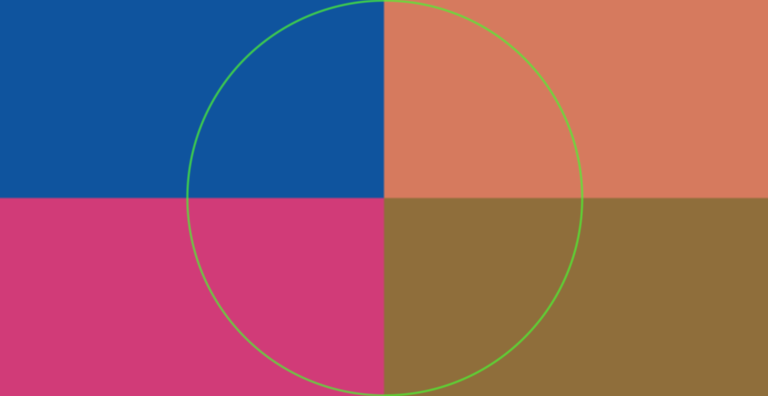
Write a Shadertoy shader that draws this background.

```glsl
// Four flat colour quadrants meeting at the centre of the canvas, with a
// thin, soft green ring that nearly touches the top and bottom edges.
// Quadrants are blended by smooth steps; the ring is a circle distance.

const vec3 BLUE   = vec3(0.06, 0.33, 0.62);   // upper left
const vec3 SALMON = vec3(0.84, 0.48, 0.37);   // upper right
const vec3 PINK   = vec3(0.82, 0.23, 0.47);   // lower left
const vec3 BROWN  = vec3(0.56, 0.43, 0.23);   // lower right
const vec3 GREEN  = vec3(0.30, 0.95, 0.20);   // ring

// Lengths are in canvas heights, measured from the canvas centre
const vec2  SPLIT         = vec2(0.0, 0.0);
const float SPLIT_SOFT    = 0.0038;   // half width of the quadrant blend
const vec2  RING_CENTRE   = vec2(0.002, 0.0);
const float RING_RADIUS   = 0.4985;
const float RING_SOFT     = 0.0055;   // distance at which the ring fades out
const float RING_STRENGTH = 0.72;

// Colour of the quadrant holding p, with softened edges
vec3 quadrants(vec2 p, float pixel) {
    float blend = max(SPLIT_SOFT, 0.5 * pixel);
    vec2 side = smoothstep(-blend, blend, p - SPLIT);
    vec3 lower = mix(PINK, BROWN, side.x);
    vec3 upper = mix(BLUE, SALMON, side.x);
    return mix(lower, upper, side.y);
}

// Strength of the ring line at p, fading outwards from its centre line
float ring(vec2 p, float pixel) {
    float away = abs(length(p - RING_CENTRE) - RING_RADIUS);
    return RING_STRENGTH * (1.0 - smoothstep(0.0, max(RING_SOFT, pixel), away));
}

void mainImage(out vec4 fragColor, in vec2 fragCoord) {
    float pixel = 1.0 / iResolution.y;
    vec2 p = (fragCoord - 0.5 * iResolution.xy) * pixel;

    vec3 colour = quadrants(p, pixel);
    colour = mix(colour, GREEN, ring(p, pixel));
    fragColor = vec4(colour, 1.0);
}
```
